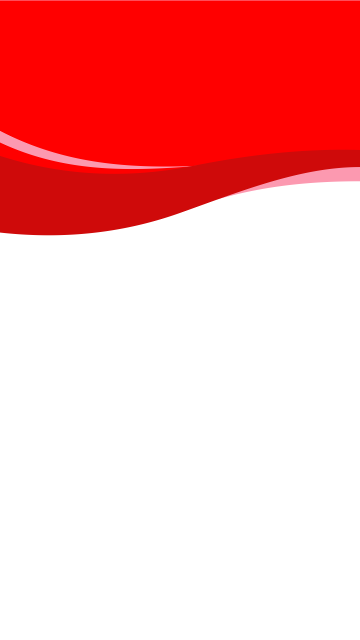
Write a Shadertoy shader that draws this background.

```glsl
// Cubic Hermite height between points a and b; slopes at both ends
float curve(float x, vec2 a, vec2 b, vec2 slope) {
    float w = b.x - a.x;
    float t = clamp((x - a.x) / w, 0.0, 1.0);
    float s = 1.0 - t;
    return mix(a.y, b.y, t * t * (3.0 - 2.0 * t))
         + w * t * s * (s * slope.x - t * slope.y);
}

// Smooth coverage of the area above an edge, with depth growing downward
float above(float depth, float edge, float pixel) {
    return clamp(0.5 + (edge - depth) / pixel, 0.0, 1.0);
}

void mainImage(out vec4 fragColor, in vec2 fragCoord) {
    vec2 uv = fragCoord / iResolution.xy;
    float x = uv.x;
    float depth = (1.0 - uv.y) * 16.0 / 9.0;
    float pixel = 16.0 / 9.0 / iResolution.y;

    vec3 white = vec3(1.0);
    vec3 red = vec3(1.0, 0.0, 0.0);
    vec3 crimson = vec3(0.81, 0.04, 0.04);
    vec3 pink = vec3(0.99, 0.60, 0.69);

    // Edges of the dark wave, each joined from two spans
    float waveTop = x < 0.537
        ? curve(x, vec2(0.0, 0.433), vec2(0.537, 0.4606), vec2(0.32, -0.2))
        : curve(x, vec2(0.537, 0.4606), vec2(1.0, 0.4167), vec2(-0.2, 0.03));
    float waveBottom = x < 0.5
        ? curve(x, vec2(0.0, 0.646), vec2(0.5, 0.5915), vec2(0.11, -0.355))
        : curve(x, vec2(0.5, 0.5915), vec2(1.0, 0.464), vec2(-0.355, 0.0));

    // Tapering pink ribbons
    float ribbonTop = curve(x, vec2(0.0, 0.3634), vec2(0.551, 0.4606), vec2(0.52, -0.04));
    float ribbonBottom = curve(x, vec2(0.0, 0.3958), vec2(0.551, 0.4606), vec2(0.47, -0.08));
    float rightRibbon = curve(x, vec2(0.6065, 0.5532), vec2(1.0, 0.5035), vec2(-0.29, 0.0));

    // Red header with the left ribbon and a hairline at its top
    float ribbon = above(depth, ribbonBottom, pixel) * (1.0 - above(depth, ribbonTop, pixel));
    vec3 header = mix(red, pink, ribbon);
    header = mix(header, pink, above(depth, 0.0014, pixel));

    // Layers from back to front
    vec3 color = mix(white, pink, above(depth, rightRibbon, pixel));
    color = mix(color, crimson, above(depth, waveBottom, pixel));
    color = mix(color, header, above(depth, waveTop, pixel));
    fragColor = vec4(color, 1.0);
}
```
